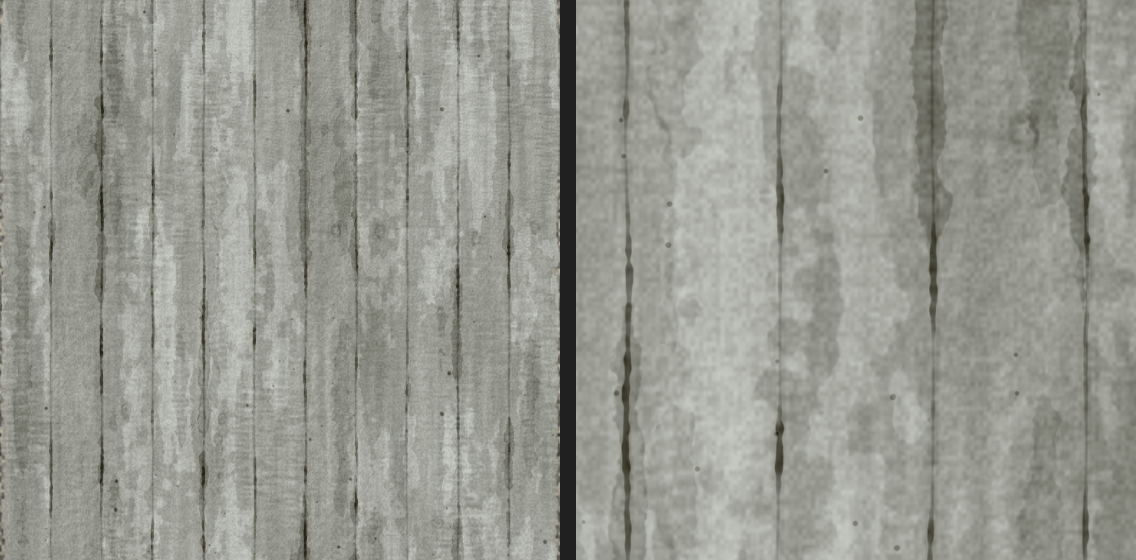
Left, the full canvas; right, a detail of the centre.
A WebGL 1 fragment shader for this texture:

```glsl
precision highp float;
// Weathered board-marked concrete: eleven upright planks with seams, stains, saw marks and pits.

uniform vec2 u_resolution;

const float BOARDS = 11.0;
const float TAU = 6.28318;
const vec3 DARK_CEMENT = vec3(0.39, 0.39, 0.345);
const vec3 PALE_CEMENT = vec3(0.71, 0.72, 0.69);
const vec3 GRAVEL = vec3(0.64, 0.61, 0.55);

float hash(vec2 p) {
  return fract(sin(dot(p, vec2(127.1, 311.7))) * 43758.5);
}

// Value noise that tiles over the unit square
float noise(vec2 p, vec2 cells, float seed) {
  vec2 g = p * cells;
  vec2 i = floor(g);
  vec2 f = fract(g);
  f = f * f * (3.0 - 2.0 * f);
  vec2 a = mod(i, cells) + seed;
  vec2 b = mod(i + 1.0, cells) + seed;
  return mix(mix(hash(a), hash(vec2(b.x, a.y)), f.x),
             mix(hash(vec2(a.x, b.y)), hash(b), f.x), f.y);
}

float fbm(vec2 p, vec2 cells, float seed) {
  float sum = 0.0;
  float amp = 0.533;
  for (int k = 0; k < 4; k++) {
    sum += amp * noise(p, cells, seed);
    cells *= 2.0;
    seed += 7.3;
    amp *= 0.5;
  }
  return sum;
}

// Slope of the surface towards light from the upper left
float relief(vec2 p, vec2 cells, float seed) {
  return fbm(p, cells, seed) - fbm(p + vec2(-0.0016, 0.0016), cells, seed);
}

// Upright stain around offset d: swells with amount, tapers off, torn at the rim
float stain(float d, float width, float amount, float torn) {
  return smoothstep(0.0, 0.3, amount - abs(d) / width + 2.2 * (torn - 0.5));
}

// Small round holes scattered one per grid cell
float pits(vec2 p, float cells, float chance, float maxRadius, float px) {
  vec2 id = floor(p * cells);
  vec2 center = (id + 0.25 + 0.5 * vec2(hash(id + 1.7), hash(id + 5.9))) / cells;
  float radius = maxRadius * mix(0.35, 1.0, hash(id + 9.1));
  float hole = 1.0 - smoothstep(radius - px, radius + px, length(p - center));
  return hole * step(hash(id + 3.3), chance);
}

// Oval knots with faint rings, returned as a tone offset
float knots(vec2 p, float warp) {
  vec2 grid = vec2(BOARDS, 6.0);
  vec2 id = floor(p * grid);
  vec2 center = (id + 0.35 + 0.3 * vec2(hash(id + 2.2), hash(id + 6.4))) / grid;
  float r = length((p - center) * vec2(1.0, 0.7)) / 0.018 + (warp - 0.5) * 0.9;
  float shade = -0.25 + 0.12 * sin(r * 13.0);
  return shade * (1.0 - smoothstep(0.1, 1.0, r)) * step(hash(id + 8.8), 0.12);
}

void main() {
  vec2 p = gl_FragCoord.xy / u_resolution;
  float px = 1.0 / u_resolution.x;

  // Nearest seam, almost straight
  float seam = floor(p.x * BOARDS + 0.5);
  vec2 along = vec2(seam / BOARDS, p.y);
  float d = p.x - along.x - (fbm(along, vec2(BOARDS, 12.0), 1.3) - 0.5) * 0.004;
  float board = mod(seam - step(d, 0.0), BOARDS);
  vec2 lane = vec2(board / BOARDS, p.y);

  // Every fifth board is darker and rougher; the others are sawn smooth
  float cycle = cos(TAU * (board - 1.0) / 5.0);
  float rough = smoothstep(0.5, 1.0, cycle);
  float tone = 0.63 - 0.07 * cycle + 0.1 * (hash(vec2(board, 4.6)) - 0.5);

  // Streaks, blotches and flaky pale lime bloom
  float torn = fbm(p, vec2(70.0, 60.0), 8.1);
  float bloom = fbm(p, vec2(30.0, 6.0), 21.4);
  tone += 0.5 * (fbm(p, vec2(75.0, 6.0), 12.7) - 0.5);
  tone += 0.3 * (fbm(p, vec2(11.0, 5.0), 17.2) - 0.5);
  tone += 0.26 * smoothstep(0.53, 0.62, bloom + 0.4 * (torn - 0.5)) * (1.0 - 0.75 * rough);

  // Fine grain and saw marks
  float teeth = sin(TAU * (p.y * 84.0 + noise(p, vec2(22.0, 30.0), 2.9)));
  float sawn = (1.0 - rough) * smoothstep(0.4, 0.75, noise(p, vec2(BOARDS, 5.0), 31.6));
  tone += 0.26 * (noise(p, vec2(390.0, 340.0), 5.5) - 0.5);
  tone += mix(0.4, 0.85, rough) * relief(p, vec2(75.0, 60.0), 14.9);
  tone += (0.12 + 0.2 * sawn) * (noise(p, vec2(50.0, 230.0), 6.6) - 0.5);
  tone += 0.025 * sawn * teeth;

  // Damp stains beside seams and down some boards
  float seamDamp = smoothstep(0.45, 0.72, fbm(along, vec2(BOARDS, 5.0), 41.2));
  float side = 0.008 * (hash(vec2(mod(seam, BOARDS), 7.7)) - 0.5);
  tone -= 0.36 * stain(d - side, 0.008, 1.7 * seamDamp - 0.5, torn);
  float laneDamp = smoothstep(0.48, 0.72, fbm(lane, vec2(BOARDS, 4.0), 53.8));
  float middle = (board + 0.25 + 0.5 * hash(vec2(board, 9.4))) / BOARDS;
  float bars = 0.06 * teeth * (1.0 - rough);
  tone -= (0.24 + bars) * stain(p.x - middle, 0.013, 1.6 * laneDamp - 0.5, torn);

  // Knots and air holes
  tone += knots(p, torn);
  tone -= 0.85 * pits(p, 17.0, 0.07, 0.0036, px);
  tone -= 0.55 * pits(p, 43.0, 0.06, 0.0018, px);

  // Thin seam lines, broken and crumbly, with a pale lip on one side
  float gap = smoothstep(0.4, 0.75, fbm(along, vec2(BOARDS, 20.0), 11.9));
  float chip = noise(p, vec2(180.0, 170.0), 27.7);
  float gapWidth = mix(0.0002, 0.0022, gap * chip);
  float line = 1.0 - smoothstep(gapWidth, gapWidth + 0.0007 + px, abs(d));
  tone -= line * mix(0.25, 0.85, gap) * mix(0.65, 1.15, chip);
  tone -= 0.16 * (1.0 - smoothstep(0.0, 0.006, abs(d))) * smoothstep(0.3, 0.6, torn);
  tone += 0.1 * (1.0 - smoothstep(0.0, 0.002, abs(d - 0.0045))) * chip;

  vec3 color = mix(DARK_CEMENT, PALE_CEMENT, clamp(tone, -0.75, 1.2));

  // Crumbled gravel along the outer edges
  float edge = min(p.x, 1.0 - p.x) + 0.016 * (torn - 0.5);
  float crumble = 1.0 - smoothstep(0.002, 0.007, edge);
  crumble *= smoothstep(0.42, 0.62, noise(vec2(0.0, p.y), vec2(BOARDS, 9.0), 61.3));
  float stones = noise(p, vec2(170.0), 23.1);
  color = mix(color, GRAVEL * mix(0.3, 1.25, stones), 0.75 * crumble);

  gl_FragColor = vec4(clamp(color, 0.0, 1.0), 1.0);
}
```
